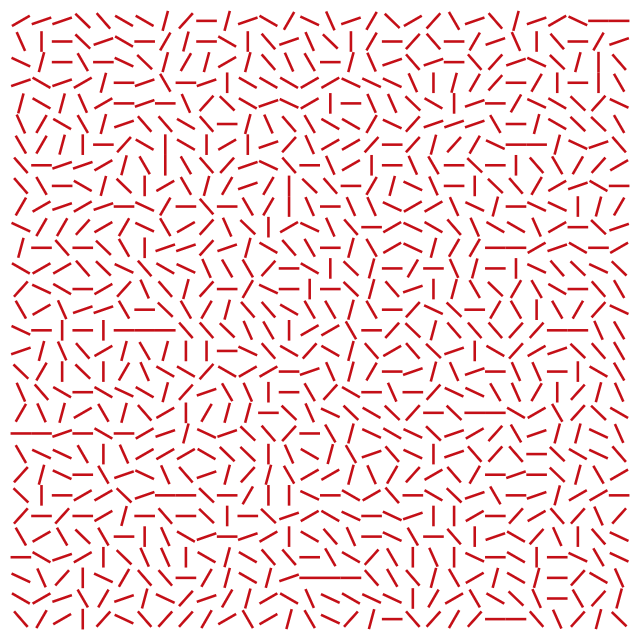
A Shadertoy shader for this pattern:

```glsl
// Thirty by thirty grid of short red strokes, each turned to a random angle on white.

const float GRID = 30.0;

float hash(vec2 p) {
    vec3 q = fract(vec3(p.xyx) * vec3(0.1031, 0.1030, 0.0973));
    q += dot(q, q.yzx + 33.33);
    return fract((q.x + q.y) * q.z);
}

// Stroke direction in degrees; level strokes are twice as common
float strokeAngle(vec2 cell) {
    float angles[14] = float[14](0.0, 0.0, 19.0, 30.0, 48.0, 60.0, 75.0,
                                 90.0, 114.0, 120.0, 131.0, 136.0, 150.0, 155.0);
    return radians(angles[int(hash(cell + 17.0) * 13.999)]);
}

// Antialiased coverage of a flat-ended bar, one cell long, centred on the origin
float strokeCoverage(vec2 p, float angle, float pixel) {
    vec2 along = vec2(cos(angle), sin(angle));
    vec2 local = vec2(dot(p, along), dot(p, vec2(-along.y, along.x)));
    vec2 edge = abs(local) - vec2(0.5, 0.0625);
    vec2 cover = clamp(0.5 - edge / pixel, 0.0, 1.0);
    return cover.x * cover.y;
}

void mainImage(out vec4 fragColor, in vec2 fragCoord) {
    float canvas = min(iResolution.x, iResolution.y);
    vec2 uv = (fragCoord - 0.5 * iResolution.xy) / canvas;

    // Grid units: one cell is 1.0, with a narrow margin round the grid
    float scale = GRID / 0.967;
    vec2 p = uv * scale + 0.5 * GRID;
    float pixel = scale / canvas;

    // Neighbours are included so stroke ends may cross the cell borders
    float paper = 1.0;
    for (int y = -1; y <= 1; y++) {
        for (int x = -1; x <= 1; x++) {
            vec2 cell = floor(p) + vec2(x, y);
            bool inside = all(greaterThanEqual(cell, vec2(0.0))) && all(lessThan(cell, vec2(GRID)));
            if (inside) paper *= 1.0 - strokeCoverage(p - cell - 0.5, strokeAngle(cell), pixel);
        }
    }

    vec3 strokeRed = vec3(0.77, 0.06, 0.09);
    fragColor = vec4(mix(strokeRed, vec3(1.0), paper), 1.0);
}
```
